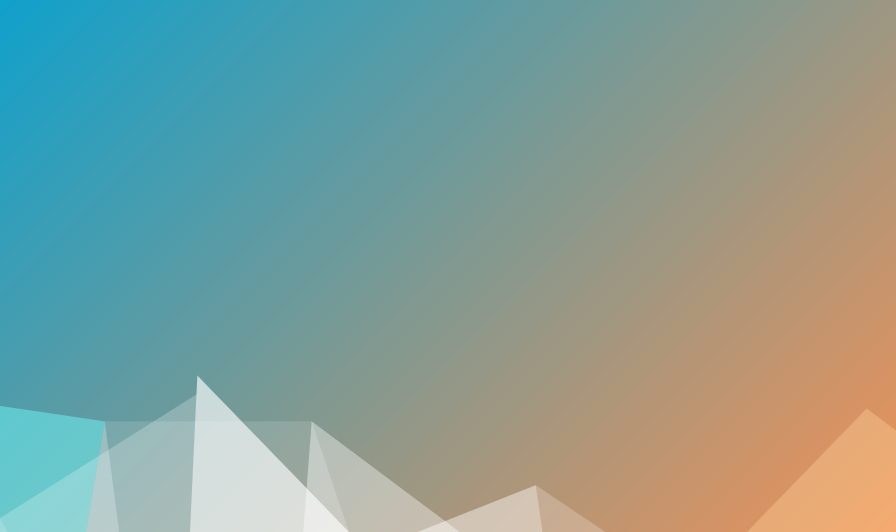
Write a WebGL 2 fragment shader that draws this background.

```glsl
#version 300 es
precision highp float;

uniform vec2 u_resolution;
out vec4 fragColor;

// Smooth coverage of the half plane to the left of the line from a to b
float leftOf(vec2 p, vec2 a, vec2 b) {
    vec2 along = normalize(b - a);
    vec2 offset = p - a;
    float dist = along.x * offset.y - along.y * offset.x;
    return clamp(dist * u_resolution.y + 0.5, 0.0, 1.0);
}

// Peak opening downward between its left and right flanks
float peak(vec2 p, vec2 apex, vec2 leftFoot, vec2 rightFoot) {
    return leftOf(p, apex, leftFoot) * leftOf(p, rightFoot, apex);
}

void main() {
    // Canvas height is one unit
    vec2 p = gl_FragCoord.xy / u_resolution.y;
    float aspect = u_resolution.x / u_resolution.y;
    const vec3 white = vec3(1.0);

    // Diagonal sky from blue to orange
    float diagonal = (p.x + 1.0 - p.y) / (aspect + 1.0);
    vec3 color = mix(vec3(0.06, 0.63, 0.80), vec3(0.94, 0.57, 0.34), diagonal);

    // Shared summits
    vec2 leftTop = vec2(0.197, 0.208);
    vec2 middleTop = vec2(0.586, 0.208);
    vec2 rightTop = vec2(1.007, 0.088);

    // Tinted facets at both ends
    float teal = peak(p, leftTop, vec2(0.0, 0.237), vec2(0.162, 0.0));
    color = mix(color, vec3(0.44, 1.0, 1.0), 0.45 * teal);
    float amber = peak(p, vec2(1.629, 0.232), vec2(1.404, 0.0), vec2(1.939, 0.0));
    color = mix(color, vec3(1.0, 0.85, 0.62), 0.35 * amber);

    // Faint plateau and broad slope
    float plateau = peak(p, middleTop, leftTop, vec2(0.570, 0.0))
                  * leftOf(p, leftTop, vec2(0.224, 0.0));
    color = mix(color, white, 0.13 * plateau);
    float slope = peak(p, vec2(0.370, 0.259), vec2(0.0, 0.026), vec2(0.357, 0.0));
    color = mix(color, white, 0.23 * slope);
    float corner = peak(p, vec2(0.0, 0.026), vec2(-0.02, 0.0), vec2(0.015, 0.0));
    color = mix(color, white, 0.15 * corner);

    // Left sliver and the tall pale peak
    float sliver = peak(p, leftTop, vec2(0.162, 0.0), vec2(0.224, 0.0));
    color = mix(color, white, 0.35 * sliver);
    float tallPeak = peak(p, vec2(0.371, 0.294), vec2(0.357, 0.0), vec2(0.656, 0.0));
    color = mix(color, white, 0.64 * tallPeak);

    // Middle peak with its lit side
    float middle = peak(p, middleTop, vec2(0.570, 0.0), vec2(0.864, 0.0));
    color = mix(color, white, 0.38 * middle);
    float litSide = peak(p, middleTop, vec2(0.570, 0.0), vec2(0.656, 0.0));
    color = mix(color, white, 0.18 * litSide);

    // Low right peak, bright and dim faces
    float brightFace = peak(p, rightTop, vec2(0.785, 0.0), vec2(1.020, 0.0));
    color = mix(color, white, 0.45 * brightFace);
    float dimFace = peak(p, rightTop, vec2(1.020, 0.0), vec2(1.138, 0.0));
    color = mix(color, white, 0.22 * dimFace);

    fragColor = vec4(color, 1.0);
}
```
